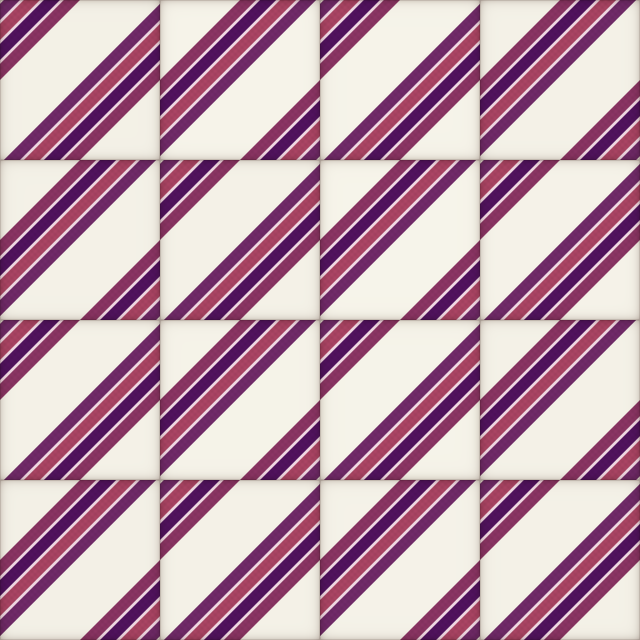
This pattern is drawn by a Shadertoy shader. Its source:

```glsl
const float TILES = 4.0;

float hash(vec2 p) {
    return fract(sin(dot(p, vec2(127.1, 311.7))) * 43758.5453);
}

vec3 stripeColor(float index) {
    if (index < 0.5) return vec3(0.43, 0.16, 0.40);  // purple
    if (index < 1.5) return vec3(0.65, 0.26, 0.38);  // rose
    if (index < 2.5) return vec3(0.31, 0.07, 0.36);  // dark violet
    return vec3(0.53, 0.20, 0.38);                   // plum
}

// Four diagonal stripes over half of the tile's diagonal period
vec3 stripedTile(float t, float aa) {
    vec3 cream = vec3(0.96, 0.95, 0.91);
    float p = (t - 0.012) * 8.0;
    float index = floor(p);
    float inGroup = step(0.06, t) * step(t, 0.45);
    vec3 ground = mix(cream, vec3(0.94, 0.85, 0.89), inGroup);
    if (index < 0.0 || index > 3.0) return ground;

    float d = abs(fract(p) - 0.5) / 8.0 - 0.0505;
    return mix(stripeColor(index), ground, smoothstep(-aa, aa, d));
}

// Soft shade towards the tile border, with a thin seam
float borderShade(vec2 uv, float px) {
    vec2 edge = min(uv, 1.0 - uv);
    vec2 soft = 1.0 - 0.17 * exp(-edge / 0.022);
    float seam = 1.0 - smoothstep(0.003 - px * 0.5, 0.003 + px * 0.5, min(edge.x, edge.y));
    return soft.x * soft.y * (1.0 - 0.2 * seam);
}

void mainImage(out vec4 fragColor, in vec2 fragCoord) {
    vec2 p = fragCoord / iResolution.y * TILES;
    float px = TILES / iResolution.y;
    vec2 id = floor(p);
    vec2 uv = fract(p);

    // Alternate tiles are turned by half a revolution
    float turn = mod(id.x + id.y, 2.0) < 0.5 ? -1.0 : 1.0;
    float t = fract(turn * (uv.x - uv.y));
    vec3 col = stripedTile(t, px);

    // Faint weave in the coloured stripes and a slight tone per tile
    float inked = 1.0 - smoothstep(0.45, 0.8, col.g);
    float weave = sin(uv.x * 150.0) * sin(uv.y * 150.0);
    col *= 1.0 + 0.035 * inked * weave;
    col *= 1.0 + 0.015 * (hash(id) - 0.5);

    // Warm border shading
    float shade = borderShade(uv, px);
    col *= pow(vec3(shade), vec3(0.9, 1.05, 1.1));

    fragColor = vec4(clamp(col, 0.0, 1.0), 1.0);
}
```
